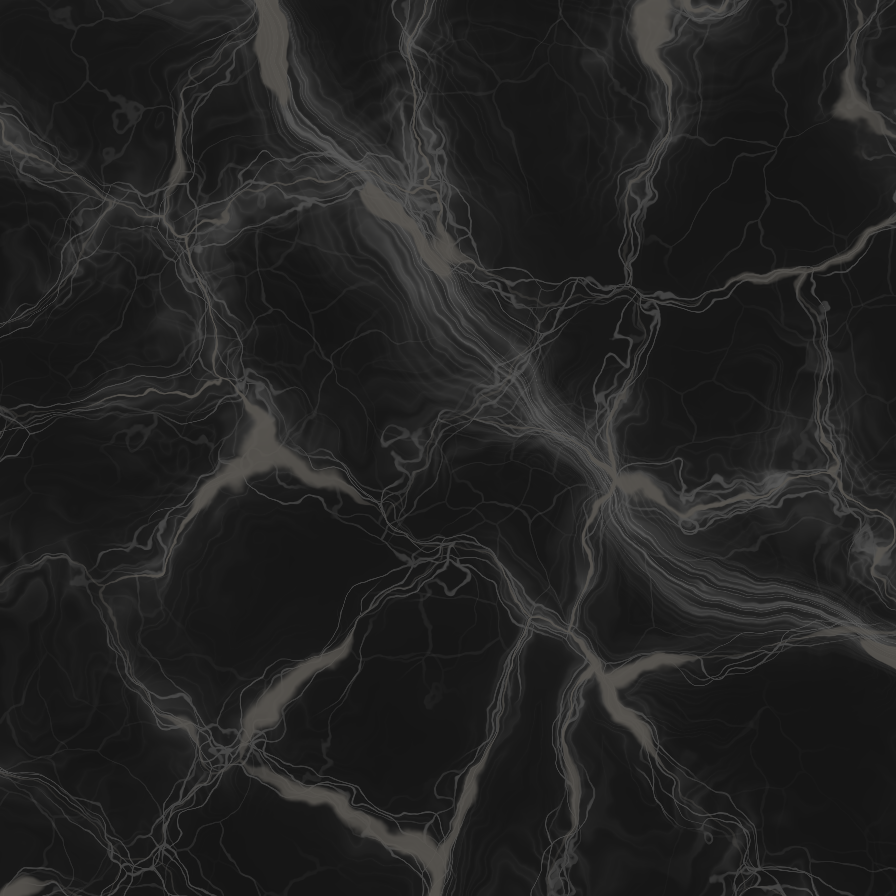
Write a Shadertoy shader that draws this texture.

```glsl
#define CELLS 4.0
#define WARP 0.23
#define STRANDS 8
#define STRAND_SPREAD 0.085
#define HAIR_WIDTH 0.0011
#define CORE_WIDTH 0.019
#define BAND_WIDTH 0.062
#define HAZE 0.17
#define CRACK_GAIN 0.27
#define STONE vec3(0.083, 0.083, 0.083)
#define SILVER vec3(0.385, 0.385, 0.383)
#define TAUPE vec3(0.345, 0.333, 0.314)

vec2 hash2(vec2 p) {
    vec3 q = fract(p.xyx * vec3(0.1031, 0.1030, 0.0973));
    q += dot(q, q.yzx + 33.33);
    return fract((q.xx + q.yz) * q.zy);
}

float noise(vec2 p) {
    vec2 i = floor(p), f = fract(p);
    f = f * f * (3.0 - 2.0 * f);
    float low = mix(hash2(i).x, hash2(i + vec2(1, 0)).x, f.x);
    float high = mix(hash2(i + vec2(0, 1)).x, hash2(i + vec2(1, 1)).x, f.x);
    return mix(low, high, f.y);
}

float fbm(vec2 p) {
    float sum = 0.0, gain = 0.5;
    for (int i = 0; i < 5; i++) {
        sum += gain * noise(p);
        p = mat2(1.6, 1.2, -1.2, 1.6) * p + 7.3;
        gain *= 0.5;
    }
    return sum;
}

vec2 fbm2(vec2 p) {
    return vec2(fbm(p), fbm(p + vec2(31.7, 12.3))) - 0.5;
}

// Sharp crests where the noise passes its middle value
float ridge(vec2 p) {
    float crest = 1.0 - abs(2.0 * noise(p) - 1.0);
    return crest * crest * crest;
}

// Distance to the nearest border between Voronoi cells
float edgeDistance(vec2 p) {
    vec2 cell = floor(p), f = fract(p), nearest = vec2(0);
    float best = 8.0, edge = 8.0;
    for (int j = -1; j <= 1; j++)
    for (int i = -1; i <= 1; i++) {
        vec2 g = vec2(i, j);
        vec2 r = g + hash2(cell + g) - f;
        if (dot(r, r) < best) { best = dot(r, r); nearest = r; }
    }
    for (int j = -2; j <= 2; j++)
    for (int i = -2; i <= 2; i++) {
        vec2 g = vec2(i, j);
        vec2 r = g + hash2(cell + g) - f;
        vec2 gap = r - nearest;
        if (dot(gap, gap) > 0.00001)
            edge = min(edge, dot(0.5 * (nearest + r), normalize(gap)));
    }
    return edge;
}

float stroke(float d, float width) {
    return 1.0 - smoothstep(0.4 * width, width + 0.7 / iResolution.y, d);
}

// Broad diagonal flow: x is its silky coverage, y its solid core
vec2 diagonalBand(vec2 p, vec2 warp) {
    vec2 q = p + 0.6 * warp - vec2(0.30, 0.95);
    float along = dot(q, vec2(0.70, -0.714));
    float across = dot(q, vec2(0.714, 0.70)) + 0.07 * sin(3.14 * along);
    float width = BAND_WIDTH * (0.3 + 0.9 * noise(vec2(along * 6.0, 4.5)));
    float u = across / width + 0.9 * (noise(vec2(along * 9.0, across * 12.0)) - 0.5);
    float silk = 0.5 * ridge(vec2(along * 5.0, u * 5.0))
               + 0.6 * ridge(vec2(along * 7.0 + 9.0, u * 12.0));
    float sheet = exp(-1.3 * u * u) * (0.17 + 0.95 * silk);
    float coreWidth = 0.55 * smoothstep(0.35, 0.8, noise(vec2(along * 8.0, 21.0)));
    float meander = abs(u + 0.9 * (noise(vec2(along * 14.0, 2.0)) - 0.5));
    meander += 0.35 * (noise(p * 55.0) - 0.5);
    float core = 1.0 - smoothstep(coreWidth - 0.06, coreWidth + 0.04, meander);
    return vec2(sheet, core * smoothstep(0.0, 0.15, coreWidth));
}

void mainImage(out vec4 fragColor, in vec2 fragCoord) {
    vec2 p = fragCoord / iResolution.y;
    vec2 warp = WARP * fbm2(p * 4.0) + 0.035 * fbm2(p * 17.0 + 3.0);
    vec2 q = p + warp;
    float patchy = smoothstep(0.28, 0.75, noise(p * 4.5 + 8.0));

    // Main veins, swelling into short ragged pools
    float d = edgeDistance(q * CELLS + 3.0) / CELLS;
    float swell = smoothstep(0.45, 0.92, noise(p * 8.5 + 40.0));
    float ragged = d + 0.007 * swell * (noise(p * 60.0) - 0.3);
    float core = stroke(ragged, HAIR_WIDTH + CORE_WIDTH * swell * swell);
    core *= 0.3 + 0.6 * max(patchy, swell);

    // Loose hair strands that fray away from the veins
    float hair = 0.0;
    float loose = STRAND_SPREAD * (0.15 + 1.1 * noise(p * 3.5 + 60.0));
    for (int i = 0; i < STRANDS; i++) {
        vec2 s = p * (5.0 + float(i)) + 17.0 * float(i + 1);
        vec2 drift = vec2(noise(s), noise(s + 5.7)) - 0.5;
        drift += 0.3 * (vec2(noise(s * 4.0), noise(s * 4.0 + 9.1)) - 0.5);
        float strand = edgeDistance((q + loose * drift) * CELLS + 3.0) / CELLS;
        float fade = smoothstep(0.3, 0.75, noise(s * 1.3 + 2.4));
        hair = max(hair, fade * stroke(strand, HAIR_WIDTH));
    }

    // Silk filaments beside the veins, and wisps curling off them
    float phase = d * 120.0 + 12.0 * fbm(p * 5.0 + 15.0);
    float silk = ridge(vec2(phase, dot(p, vec2(6.0, 7.0))));
    float smoke = patchy * exp(-d * 36.0) * (HAZE + 0.5 * silk);
    float curl = fbm(p * 2.6 + 2.0 * warp + 80.0);
    float wisp = ridge(vec2(curl * 75.0, dot(p, vec2(5.0, -4.0))));
    float wispMask = smoothstep(0.35, 0.75, noise(p * 5.5 + 27.0));
    smoke += 0.32 * wisp * wispMask * exp(-d * 17.0);
    smoke += 0.05 * exp(-d * 24.0);

    // Faint cracks inside the dark cells
    float crackA = stroke(edgeDistance(q * 8.0 + 50.0) / 8.0, HAIR_WIDTH);
    float crackB = stroke(edgeDistance((p + 0.7 * warp) * 14.0 + 90.0) / 14.0, HAIR_WIDTH);
    float cracks = crackA * smoothstep(0.35, 0.75, noise(p * 5.0 + 70.0))
                 + 0.6 * crackB * smoothstep(0.45, 0.8, noise(p * 6.0 + 33.0));

    // Layers blended over the stone
    vec2 band = diagonalBand(p, warp);
    float veil = 1.0 - (1.0 - min(smoke, 1.0)) * (1.0 - 0.65 * hair)
               * (1.0 - min(band.x, 0.9)) * (1.0 - min(CRACK_GAIN * cracks, 1.0));
    vec3 color = STONE * (0.92 + 0.16 * fbm(p * 6.0 + 22.0));
    color = mix(color, SILVER, 0.9 * veil);
    color = mix(color, TAUPE, max(core, 0.85 * band.y));
    fragColor = vec4(color, 1.0);
}
```
